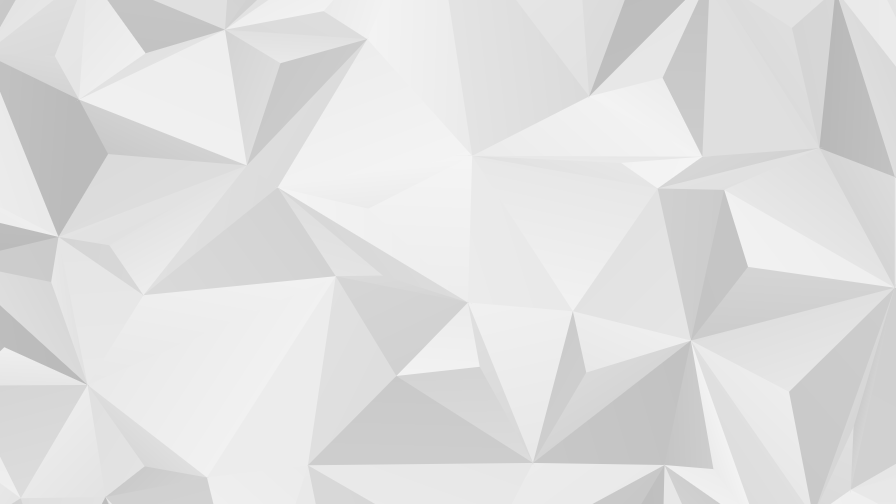
This background is drawn by a WebGL 2 fragment shader. Its source:

```glsl
#version 300 es
precision highp float;
// Pale grey low-poly surface: the cells of a turned, strongly jittered grid are
// cut into two triangles, some of which are split again around an inner point.
// Every facet has its own tone and a faint linear shade; the middle is lighter.

uniform vec2 u_resolution;
out vec4 fragColor;

const float CELL = 0.26;         // grid spacing in canvas heights
const float TURN = 0.5;          // grid rotation in radians
const float JITTER = 0.92;       // below 1.0 keeps the cells from crossing
const float SPLIT_SHARE = 0.32;  // share of triangles split into three
const float LIGHT_TONE = 0.943;
const float TONE_RANGE = 0.14;   // lightest to ordinary dark facet
const float TONE_CURVE = 1.3;    // above 1.0 favours light facets
const float DEEP_RANGE = 0.06;   // extra depth of the few darkest facets
const float DEEP_CURVE = 12.0;   // higher makes deep facets rarer
const float SHADE = 0.045;       // tone change inside a facet
const float GLOW = 0.25;         // how much the middle is favoured
const vec2 GLOW_RADII = vec2(0.1, 1.0);
const int VERTEX_SEED = 97;
const int SPLIT_SEED = 50;

// Integer hash giving three values from 0 to 1
vec3 hash3(ivec3 id) {
    uvec3 v = uvec3(id + 4096) * 1664525u + 1013904223u;
    v.x += v.y * v.z;
    v.y += v.z * v.x;
    v.z += v.x * v.y;
    v ^= v >> 16u;
    v.x += v.y * v.z;
    v.y += v.z * v.x;
    v.z += v.x * v.y;
    return vec3(v >> 8u) / 16777216.0;
}

float cross2(vec2 a, vec2 b) {
    return a.x * b.y - a.y * b.x;
}

float doubleArea(vec2 a, vec2 b, vec2 c) {
    return cross2(b - a, c - a);
}

vec2 gridVertex(ivec2 cell) {
    return vec2(cell) + JITTER * (hash3(ivec3(cell, VERTEX_SEED)).xy - 0.5);
}

float facetTone(vec2 centre, vec3 corners, ivec3 id) {
    float glow = 1.0 - smoothstep(GLOW_RADII.x, GLOW_RADII.y, length(centre) * CELL);
    float rank = clamp(hash3(id).x + GLOW * (glow - 0.5), 0.0, 1.0);
    float depth = TONE_RANGE * pow(1.0 - rank, TONE_CURVE)
                + DEEP_RANGE * pow(1.0 - rank, DEEP_CURVE);
    float shade = dot(corners, hash3(id + ivec3(0, 0, 200)) - 0.5);
    return LIGHT_TONE - depth + SHADE * shade;
}

// Adds one counter-clockwise triangle; sum holds weighted tone and weight
void addFacet(vec2 p, vec2 a, vec2 b, vec2 c, ivec3 id, float pixel, inout vec2 sum) {
    vec3 areas = vec3(doubleArea(b, c, p), doubleArea(c, a, p), doubleArea(a, b, p));
    vec3 sides = max(vec3(distance(b, c), distance(c, a), distance(a, b)), 1e-4);
    vec3 inside = areas / sides;
    float edge = min(inside.x, min(inside.y, inside.z));
    float cover = clamp(0.5 + edge / pixel, 0.0, 1.0);
    if (cover <= 0.0) return;
    vec3 corners = clamp(areas / max(doubleArea(a, b, c), 1e-4), 0.0, 1.0);
    sum += cover * vec2(facetTone((a + b + c) / 3.0, corners, id), 1.0);
}

// Adds a triangle, whole or split around an inner point
void addTriangle(vec2 p, vec2 a, vec2 b, vec2 c, ivec3 id, float pixel, inout vec2 sum) {
    if (hash3(id + ivec3(0, 0, SPLIT_SEED)).x > SPLIT_SHARE) {
        addFacet(p, a, b, c, id, pixel, sum);
        return;
    }
    vec3 pull = hash3(id + ivec3(0, 0, SPLIT_SEED + 20)) + 0.25;
    vec2 inner = (a * pull.x + b * pull.y + c * pull.z) / (pull.x + pull.y + pull.z);
    addFacet(p, a, b, inner, id + ivec3(0, 0, 1), pixel, sum);
    addFacet(p, b, c, inner, id + ivec3(0, 0, 2), pixel, sum);
    addFacet(p, c, a, inner, id + ivec3(0, 0, 3), pixel, sum);
}

void main() {
    // Grid space, centred on the canvas
    float pixel = 1.0 / (u_resolution.y * CELL);
    vec2 p = (gl_FragCoord.xy - 0.5 * u_resolution) * pixel;
    p = mat2(cos(TURN), sin(TURN), -sin(TURN), cos(TURN)) * p;
    ivec2 home = ivec2(floor(p));

    vec2 sum = vec2(0.0);
    for (int y = -1; y <= 1; y++) {
        for (int x = -1; x <= 1; x++) {
            ivec2 cell = home + ivec2(x, y);
            vec2 a = gridVertex(cell);
            vec2 b = gridVertex(cell + ivec2(1, 0));
            vec2 c = gridVertex(cell + ivec2(1, 1));
            vec2 d = gridVertex(cell + ivec2(0, 1));

            // Cut along the diagonal that leaves the larger smallest part
            float cutAC = min(doubleArea(a, b, c), doubleArea(a, c, d));
            float cutBD = min(doubleArea(a, b, d), doubleArea(b, c, d));
            bool useAC = cutAC > cutBD;
            addTriangle(p, a, b, useAC ? c : d, ivec3(cell, 0), pixel, sum);
            addTriangle(p, useAC ? a : b, c, d, ivec3(cell, 4), pixel, sum);
        }
    }
    float tone = sum.y > 0.0 ? sum.x / sum.y : LIGHT_TONE;
    fragColor = vec4(vec3(tone), 1.0);
}
```
